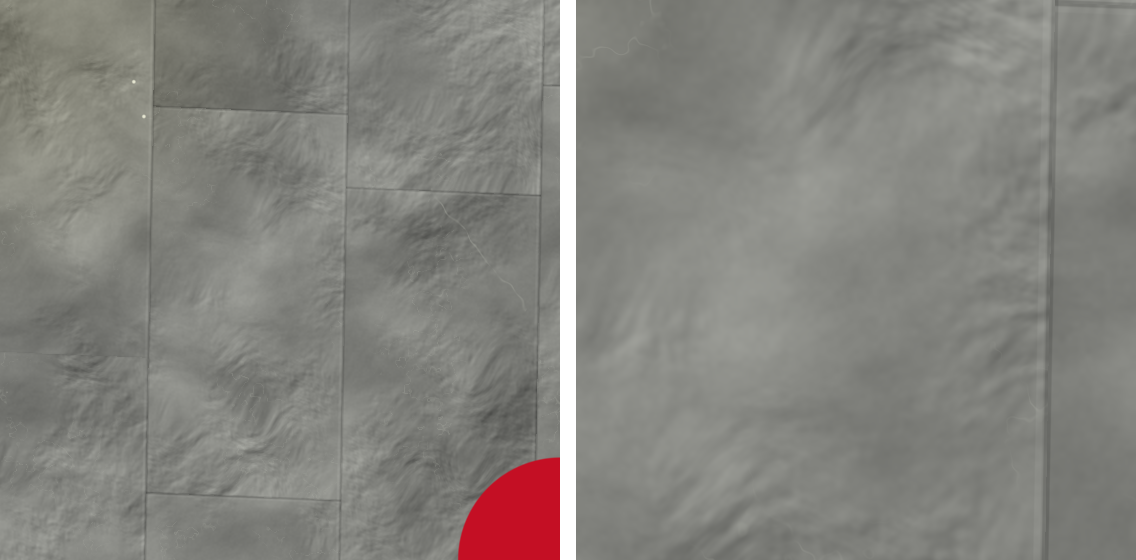
Left, the full canvas; right, a detail of the centre.
A WebGL 2 fragment shader for this texture:

```glsl
#version 300 es
precision highp float;
// Weathered grey slate planks in staggered columns, with a red disc in the lower right corner.
uniform vec2 u_resolution;
out vec4 outColor;

const vec2 PLANK = vec2(0.3475, 0.69);
const float COLUMN_START = 0.259;
const float COLUMN_LEAN = 0.018;
const float ROW_TILT = 0.04;
const vec4 ROW_START = vec4(0.375, 0.120, -0.025, 0.158);
const vec4 LOWER_SHADE = vec4(0.0, 0.005, -0.035, -0.01);
const vec4 UPPER_SHADE = vec4(0.0, -0.07, 0.012, 0.02);
const vec3 SLATE_TINT = vec3(1.0, 1.008, 0.97);
const vec3 WARM_SHIFT = vec3(0.025, 0.02, -0.012);
const vec3 PALE = vec3(0.68, 0.69, 0.65);
const vec3 RED = vec3(0.77, 0.06, 0.14);

float hash(vec2 p) {
  vec3 q = fract(vec3(p.xyx) * 0.1031);
  q += dot(q, q.yzx + 33.33);
  return fract((q.x + q.y) * q.z);
}

float noise(vec2 p) {
  vec2 i = floor(p), f = fract(p);
  f = f * f * (3.0 - 2.0 * f);
  float low = mix(hash(i), hash(i + vec2(1, 0)), f.x);
  float high = mix(hash(i + vec2(0, 1)), hash(i + vec2(1, 1)), f.x);
  return mix(low, high, f.y);
}

float fbm(vec2 p, int octaves) {
  float sum = 0.0, amp = 0.5, total = 0.0;
  for (int i = 0; i < octaves; i++) {
    sum += amp * noise(p);
    total += amp;
    amp *= 0.55;
    p = mat2(1.6, 1.2, -1.2, 1.6) * p + 17.3;
  }
  return sum / total;
}

float stroke(float dist, float halfWidth, float px) {
  return 1.0 - smoothstep(halfWidth - px, halfWidth + px, abs(dist));
}

float segmentDistance(vec2 p, vec2 a, vec2 b) {
  vec2 ap = p - a, ab = b - a;
  return length(ap - ab * clamp(dot(ap, ab) / dot(ab, ab), 0.0, 1.0));
}

// Height of the cleft stone, stretched along a shallow diagonal
float cleft(vec2 p) {
  vec2 q = mat2(0.85, -0.53, 0.53, 0.85) * p * vec2(24.0, 32.0);
  return fbm(q + 1.4 * noise(p * 13.0), 4);
}

// Cloudy tone with side-lit relief in rough patches
float slate(vec2 p, float roughBias) {
  vec2 warp = vec2(noise(p * 7.0), noise(p * 7.0 + 31.0)) * 0.09;
  float cloud = fbm((p + warp) * vec2(5.0, 6.5), 6) - 0.5;
  float rough = smoothstep(0.40, 0.64, fbm(p * 6.0 + 50.0, 3) + roughBias);
  float relief = cleft(p) - cleft(p + vec2(-0.004, 0.005));
  float grain = noise(p * 260.0) - 0.5;
  return 0.508 + 0.33 * cloud + relief * mix(0.05, 0.34, rough) + 0.012 * grain;
}

// Thin pale flakes that follow noise contours
float flakes(vec2 p) {
  float ridge = 1.0 - smoothstep(0.0, 0.022, abs(fbm(p * 26.0, 4) - 0.5));
  float area = smoothstep(0.54, 0.70, fbm(p * 7.0 + 9.0, 3));
  return ridge * area * noise(p * 150.0);
}

void main() {
  vec2 uv = gl_FragCoord.xy / u_resolution;
  float px = 1.0 / min(u_resolution.x, u_resolution.y);

  // Plank cell and distances to its joints
  float u = (uv.x - COLUMN_START - COLUMN_LEAN * uv.y) / PLANK.x;
  int column = clamp(int(floor(u)) + 1, 0, 3);
  float v = (uv.y + ROW_TILT * fract(u) * PLANK.x - ROW_START[column]) / PLANK.y;
  float row = floor(v);
  float sideGap = (fract(u + 0.5) - 0.5) * PLANK.x;
  float endGap = (fract(v + 0.5) - 0.5) * PLANK.y;

  // Stone, varied from plank to plank
  vec2 p = uv + vec2(float(column) * 3.7, row * 5.3 + 20.0);
  float shade = row > 0.5 ? UPPER_SHADE[column] : LOWER_SHADE[column];
  float tone = slate(p, column == 2 ? 0.05 : 0.0) + shade * mix(0.5, 1.2, fract(v));
  vec3 color = tone * SLATE_TINT;
  float warmth = 1.0 - smoothstep(0.1, 0.65, length(uv - vec2(0.0, 1.0)));
  color += WARM_SHIFT * warmth;
  color = mix(color, PALE, 0.32 * flakes(p));

  // Broken pale vein
  vec2 wobble = vec2(noise(uv * 45.0), noise(uv * 45.0 + 70.0)) - 0.5;
  float vein = segmentDistance(uv + wobble * 0.022, vec2(0.777, 0.655), vec2(0.94, 0.45));
  color = mix(color, PALE, 0.5 * stroke(vein, 0.0015, px) * noise(uv * 90.0));

  // Worn joints: dark groove and faint light lip
  float wear = mix(0.5, 1.0, noise(uv * 9.0));
  float endWear = column == 0 ? 0.15 : wear;
  color *= 1.0 - 0.17 * wear * stroke(sideGap, 0.002, px);
  color += 0.035 * wear * stroke(sideGap + 0.005, 0.002, px);
  color *= 1.0 - 0.20 * endWear * stroke(endGap, 0.0018, px);
  color += 0.025 * endWear * stroke(endGap + 0.004, 0.0015, px);

  // Two small glints beside the first joint
  for (int i = 0; i < 2; i++) {
    vec2 glint = vec2(0.239, 0.854) + float(i) * vec2(0.018, -0.062);
    color = mix(color, vec3(0.9, 0.9, 0.82), stroke(length(uv - glint), 0.003, px));
  }

  // Corner disc
  float disc = length(uv - vec2(1.001, 0.0)) - 0.183;
  color = mix(RED, color, smoothstep(-px, px, disc));
  outColor = vec4(color, 1.0);
}
```
